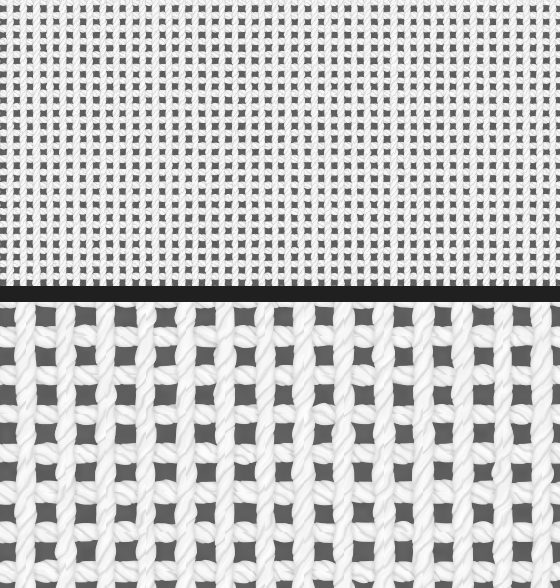
Top, the full canvas; bottom, a detail of the centre.
Write a WebGL 2 fragment shader that draws this texture.

```glsl
#version 300 es
precision highp float;
// Open net of white twisted cords over a dark grey ground.
// Each cord is a band with slanted ply grooves and a wavering edge;
// upright cords lie over level ones, and the gaps left form the holes.

#define GRID vec2(42.33, 21.9)     // holes across and down
#define FIRST_HOLE vec2(0.276, 0.223)
#define CORD_HALF 0.252            // half width of a cord, in cells
#define BULGE 0.024                // swelling between crossings
#define WIDTH_VARY 0.055           // width change from cord to cord
#define PLIES 2.0                  // grooves per cell
#define SLANT 2.7                  // lean of the grooves
#define EDGE_WOBBLE 0.07

uniform vec2 u_resolution;
out vec4 fragColor;

const float TAU = 6.2831853;
const float CORD_LIGHT = 0.972;
const float GROUND_DARK = 0.35;
const float GROUND_LIGHT = 0.39;

float hash(vec2 p) {
    vec3 q = fract(vec3(p.xyx) * 0.1031);
    q += dot(q, q.yzx + 33.33);
    return fract((q.x + q.y) * q.z);
}

float noise(vec2 p) {
    vec2 i = floor(p), f = fract(p);
    f = f * f * (3.0 - 2.0 * f);
    float low = mix(hash(i), hash(i + vec2(1, 0)), f.x);
    float high = mix(hash(i + vec2(0, 1)), hash(i + vec2(1, 1)), f.x);
    return mix(low, high, f.y);
}

// Returns distance inside the cord edge (x) and surface brightness (y).
// p.x runs across the cords, p.y along them.
vec2 cord(vec2 p, float seed) {
    float id = floor(p.x);
    float shift = hash(vec2(id + 71.0, seed)) - 0.5;
    float across = fract(p.x) - 0.5 + 0.04 * shift;
    float wobble = noise(vec2(id * 7.0 + seed + step(0.0, across) * 3.0, p.y * 3.0)) - 0.5;

    float twist = p.y * PLIES - across * SLANT + hash(vec2(id, seed + 5.0)) + 0.5 * wobble;
    float ply = fract(twist);
    float groove = 1.0 - smoothstep(0.0, 0.22, min(ply, 1.0 - ply));

    float halfWidth = CORD_HALF + BULGE * cos(TAU * p.y)
        + WIDTH_VARY * (hash(vec2(id, seed)) - 0.5) + EDGE_WOBBLE * wobble;
    float inside = halfWidth - 0.02 * groove - abs(across);

    // Rounded rim, ply grooves and fine fibres following the twist
    float rim = pow(clamp(abs(across) / halfWidth, 0.0, 1.0), 4.0);
    float fibre = noise(vec2(twist * 6.0, across * 5.0 + id * 9.0 + seed)) - 0.5;
    float light = CORD_LIGHT - 0.10 * rim - 0.085 * groove
        - 0.03 * smoothstep(0.5, 1.0, ply) + 0.045 * fibre;
    return vec2(inside, light);
}

void main() {
    // Hole centres fall on whole numbers, cord axes halfway between
    vec2 p = gl_FragCoord.xy / u_resolution * GRID - FIRST_HOLE + 100.0;
    float pixel = GRID.y / u_resolution.y;

    vec2 upright = cord(p, 11.0);
    vec2 level = cord(vec2(p.y, -p.x), 47.0);

    // Ground seen through the holes
    float shade = mix(GROUND_DARK, GROUND_LIGHT, noise(p * 4.0));

    // Level cords, shadowed beside the upright ones
    float contact = 1.0 - smoothstep(0.0, 0.13, -upright.x);
    float levelLight = level.y - 0.07 * contact;
    shade = mix(shade, levelLight, clamp(level.x / pixel + 0.5, 0.0, 1.0));

    // Upright cords; their rims fade where they cross a level cord
    float crossing = smoothstep(0.0, 0.12, level.x);
    float uprightLight = mix(upright.y, max(upright.y, 0.87), crossing);
    shade = mix(shade, uprightLight, clamp(upright.x / pixel + 0.5, 0.0, 1.0));

    fragColor = vec4(vec3(clamp(shade, 0.0, 1.0)), 1.0);
}
```
